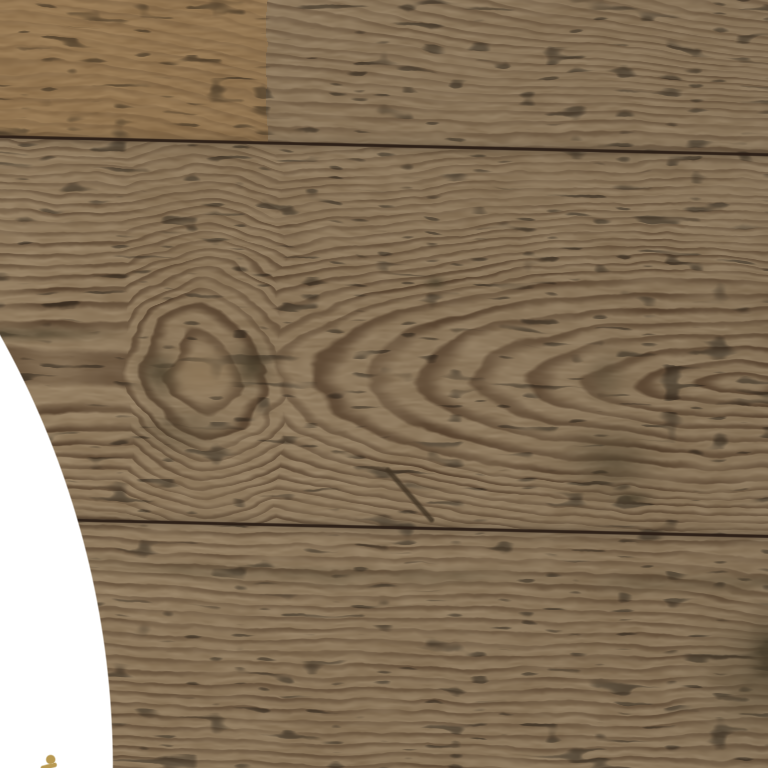
Give the GLSL for this texture, as a Shadertoy shader.

```glsl
// Brown oak floorboards with arched grain, knots and seams, overlapped by a white disc at the lower left.

float hash(vec2 p) {
    p = fract(p * vec2(0.1031, 0.1137));
    p += dot(p, p.yx + 33.33);
    return fract((p.x + p.y) * p.x * 17.3);
}

float noise(vec2 p) {
    vec2 i = floor(p), f = fract(p);
    f = f * f * (3.0 - 2.0 * f);
    return mix(mix(hash(i), hash(i + vec2(1, 0)), f.x),
               mix(hash(i + vec2(0, 1)), hash(i + vec2(1, 1)), f.x), f.y);
}

float fbm(vec2 p) {
    float sum = 0.0, amp = 0.5;
    for (int i = 0; i < 4; i++) {
        sum += amp * noise(p);
        p = p * 2.03 + 17.7;
        amp *= 0.5;
    }
    return sum;
}

// Soft elliptical blotch
float spot(vec2 p, vec2 centre, vec2 radius) {
    vec2 d = (p - centre) / radius;
    return exp(-dot(d, d));
}

float segment(vec2 p, vec2 a, vec2 b) {
    vec2 d = b - a;
    return length(p - a - d * clamp(dot(p - a, d) / dot(d, d), 0.0, 1.0));
}

// Growth rings: nested arches on the right, a closed knot on the left, flat lines outside
float archedRings(vec2 p) {
    float arch = 0.24 * abs(p.x - 0.97);
    float knot = 0.095 + 0.5 * length(vec2(p.x - 0.265, 0.02));
    float along = min(min(arch, knot), 0.146);
    float f = length(vec2(along, p.y - 0.525));
    return f * 58.0 + 42.0 * max(f - 0.14, 0.0);
}

void mainImage(out vec4 fragColor, in vec2 fragCoord) {
    vec2 uv = fragCoord / iResolution.xy;
    float px = 1.0 / min(iResolution.x, iResolution.y);

    // Board space: the seams fall slightly towards the right
    vec2 p = vec2(uv.x, uv.y + 0.0235 * uv.x);
    bool top = p.y > 0.822, bottom = p.y < 0.325;
    bool topLeft = top && p.x < 0.345 + 0.004 * noise(p * 60.0);

    // Wavering of the grain
    vec2 w = p;
    w.y += 0.026 * (fbm(p * vec2(5.0, 9.0)) - 0.47) + 0.007 * (fbm(p * vec2(28.0, 40.0)) - 0.47);
    w.x += 0.05 * (fbm(p * vec2(9.0, 22.0) + 5.0) - 0.47);

    float rings;
    if (topLeft) rings = 65.0 * (w.y + 0.35 * w.x * w.x);
    else if (top) rings = 58.0 * (w.y + 0.22 * (w.x - 0.3) * smoothstep(0.84, 1.02, p.y));
    else if (bottom) rings = 66.0 * (w.y + 0.45 * (p.y - 0.175) * spot(p, vec2(1.0, 0.175), vec2(0.1, 0.09)));
    else rings = archedRings(w);

    // Each ring darkens slowly, then ends sharply
    float t = fract(rings);
    float line = smoothstep(0.35, 0.82, t) * (1.0 - smoothstep(0.85, 1.0, t));
    line *= 0.35 + 0.9 * noise(vec2(p.x * 14.0, rings * 0.9));
    float core = top || bottom ? 0.0 : 1.0 - smoothstep(0.11, 0.24, abs(p.y - 0.525));
    line *= topLeft ? 0.3 : mix(bottom ? 0.75 : 0.6, 1.0, core);

    // Fine pores stretched along the boards
    vec2 g = vec2(p.x, w.y);
    float pores = noise(g * vec2(34.0, 230.0)) * 0.6 + noise(g * vec2(70.0, 330.0) + 9.0) * 0.4;
    float tone = 0.62 + 0.55 * (pores - 0.5) + 0.4 * (fbm(p * vec2(5.0, 8.0) + 3.0) - 0.47);
    vec3 wood = mix(vec3(0.46, 0.375, 0.27), vec3(0.61, 0.53, 0.42), clamp(tone, 0.0, 1.0));
    if (topLeft) wood *= vec3(1.03, 0.97, 0.87);
    wood *= mix(1.03, 0.96, uv.x);
    wood = mix(wood, vec3(0.30, 0.22, 0.15), clamp(0.68 * line, 0.0, 1.0));
    wood *= 1.0 - 0.35 * smoothstep(0.74, 0.95, noise(g * vec2(32.0, 150.0) + 40.0));

    // Knots, smears and a dark streak
    float ragged = 0.55 + 0.8 * fbm(p * vec2(30.0, 60.0));
    float stain = 0.75 * spot(uv, vec2(0.208, 0.513), vec2(0.022, 0.026))
                + 0.80 * spot(uv, vec2(0.325, 0.522), vec2(0.022, 0.024))
                + 0.40 * spot(uv, vec2(0.235, 0.440), vec2(0.050, 0.025))
                + 0.50 * spot(uv, vec2(0.795, 0.400), vec2(0.048, 0.036))
                + 0.70 * spot(uv, vec2(0.822, 0.352), vec2(0.022, 0.007))
                + 0.40 * spot(uv, vec2(0.790, 0.510), vec2(0.020, 0.025))
                + 0.75 * spot(uv, vec2(0.567, 0.632), vec2(0.012, 0.007))
                + 0.75 * spot(uv, vec2(1.000, 0.150), vec2(0.020, 0.035))
                + 0.35 * spot(uv, vec2(0.980, 0.120), vec2(0.060, 0.070))
                + 0.65 * spot(uv, vec2(0.030, 0.565), vec2(0.090, 0.008));
    stain += bottom ? 0.4 * exp(-pow((w.y - 0.262) / 0.012, 2.0)) * noise(p * vec2(12.0, 60.0)) : 0.0;
    wood = mix(wood, vec3(0.27, 0.23, 0.16), clamp(stain * ragged, 0.0, 0.85));
    float heart = spot(uv, vec2(0.265, 0.513), vec2(0.040, 0.027));
    wood = mix(wood, vec3(0.55, 0.46, 0.34), 0.75 * heart);

    // Short slanted crack
    float crack = segment(uv, vec2(0.505, 0.388), vec2(0.562, 0.323));
    wood = mix(wood, vec3(0.25, 0.20, 0.14), 0.8 * (1.0 - smoothstep(0.001, 0.004 + px, crack)));

    // Seams between boards
    float seam = min(abs(p.y - 0.822), abs(p.y - 0.325));
    wood *= 1.0 - 0.2 * exp(-seam / 0.006);
    wood = mix(wood, vec3(0.16, 0.11, 0.08), 0.92 * (1.0 - smoothstep(0.0008, 0.0018 + px, seam)));

    // White disc with a small gold fleck
    float disc = length(uv - vec2(-1.008, 0.0)) - 1.155;
    vec3 col = mix(vec3(1.0), wood, smoothstep(-px, px, disc));
    float fleck = min(length(uv - vec2(0.066, 0.011)) - 0.006, segment(uv, vec2(0.056, 0.0), vec2(0.071, 0.004)) - 0.003);
    col = mix(vec3(0.72, 0.60, 0.32), col, smoothstep(-px, px, fleck));
    fragColor = vec4(col, 1.0);
}
```
